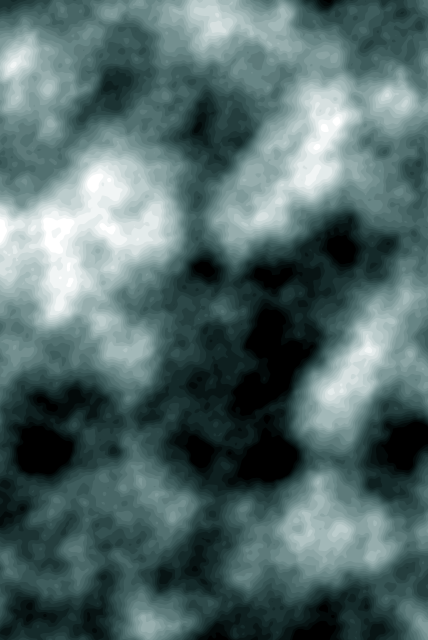
Write a Shadertoy shader that draws this texture.

```glsl
const float CELLS_ACROSS = 4.4;    // coarse noise cells per canvas width
const int   OCTAVES = 5;
const float GAIN = 0.51;           // amplitude ratio between octaves
const float STRETCH = 1.12;        // elongation of the clouds along the grain
const float GRAIN_ANGLE = 0.85;    // grain direction in radians, rising right
const float OCTAVE_TURN = 0.04;    // small twist, keeps every octave diagonal
const float MEAN_TONE = 0.39;
const float CONTRAST = 1.95;
const float TONE_LEVELS = 25.0;    // number of flat tone bands
const vec3  TINT_GAMMA = vec3(1.38, 1.0, 1.0);  // darker red gives the teal cast
const vec2  SEED = vec2(37.0, 61.0);

float hash(vec2 cell) {
    vec3 p = fract(vec3(cell.xyx) * 0.1031);
    p += dot(p, p.yzx + 33.33);
    return fract((p.x + p.y) * p.z);
}

float valueNoise(vec2 p) {
    vec2 cell = floor(p);
    vec2 f = fract(p);
    vec2 w = f * f * (3.0 - 2.0 * f);
    float low = mix(hash(cell), hash(cell + vec2(1.0, 0.0)), w.x);
    float high = mix(hash(cell + vec2(0.0, 1.0)), hash(cell + vec2(1.0, 1.0)), w.x);
    return mix(low, high, w.y);
}

mat2 rotation(float angle) {
    float c = cos(angle), s = sin(angle);
    return mat2(c, -s, s, c);
}

// Sum of nearly aligned octaves, normalised to 0..1
float clouds(vec2 p) {
    mat2 turn = rotation(OCTAVE_TURN);
    float sum = 0.0, total = 0.0, amplitude = 1.0;
    for (int i = 0; i < OCTAVES; i++) {
        sum += amplitude * valueNoise(p);
        total += amplitude;
        amplitude *= GAIN;
        p = turn * p * 2.02 + vec2(17.3, 9.1);
    }
    return sum / total;
}

// Flat tone bands with edges about one pixel soft
float posterize(float tone) {
    float t = tone * TONE_LEVELS;
    float soft = clamp(fwidth(t), 0.001, 1.0) * 0.5;
    float rise = smoothstep(0.5 - soft, 0.5 + soft, fract(t));
    return (floor(t) + rise) / TONE_LEVELS;
}

void mainImage(out vec4 fragColor, in vec2 fragCoord) {
    vec2 uv = fragCoord / iResolution.x;

    // Align x with the grain, then lengthen features along it
    vec2 p = rotation(GRAIN_ANGLE) * uv * CELLS_ACROSS;
    p *= vec2(1.0 / sqrt(STRETCH), sqrt(STRETCH));

    float tone = MEAN_TONE + CONTRAST * (clouds(p + SEED) - 0.5);
    tone = clamp(posterize(tone), 0.0, 1.0);

    fragColor = vec4(pow(vec3(tone), TINT_GAMMA), 1.0);
}
```
